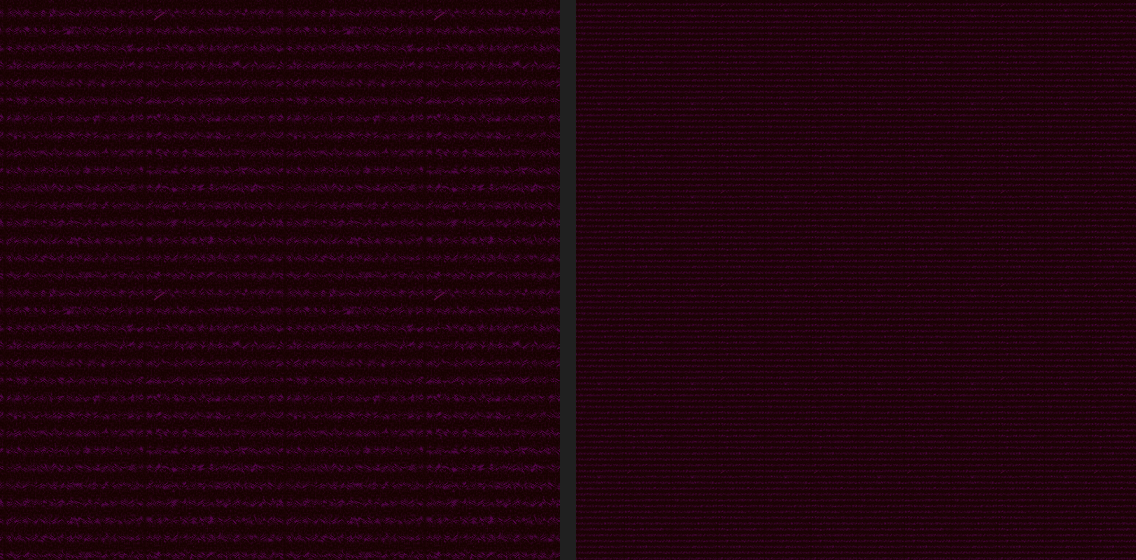
Left, the tile; right, the same tile 3 across and 3 down.
Give the GLSL for this texture, as a WebGL 2 fragment shader.

```glsl
#version 300 es
precision highp float;
// Dark maroon ribbed cloth with thin rows of fuzzy purple stitches.
// Two by two equal tiles, each 32 stitches by 16 rows; slanted fibres come
// from sheared gradient noise that wraps at the edges of the tile.

uniform vec2 u_resolution;
out vec4 fragColor;

const float TAU = 6.2831853;
const float TILES = 2.0;
const vec2 STITCHES = vec2(32.0, 16.0);
const float ROW_CENTER = 0.25;
const vec3 SHADE = vec3(0.085, 0.004, 0.004);
const vec3 GROUND = vec3(0.105, 0.01, 0.012);
const vec3 PURPLE = vec3(0.32, 0.02, 0.29);
const vec3 SCRATCH = vec3(0.42, 0.06, 0.32);

// Unit gradient for a lattice corner, hashed with integers
vec2 gradientAt(vec2 corner, float seed) {
    uvec2 q = uvec2(corner);
    uint h = q.x * 1597u + q.y * 51749u + uint(seed) * 7919u;
    h = (h ^ (h >> 15u)) * 739391u;
    h = (h ^ (h >> 13u)) * 668265u;
    h ^= h >> 16u;
    float angle = float(h & 65535u) / 65536.0 * TAU;
    return vec2(cos(angle), sin(angle));
}

// Gradient noise, about -0.7 to 0.7, that repeats after period cells
float wrapNoise(vec2 p, vec2 period, float seed) {
    vec2 i = floor(p);
    vec2 f = p - i;
    vec2 w = f * f * f * (f * (f * 6.0 - 15.0) + 10.0);
    vec2 lo = mod(i, period);
    vec2 hi = mod(i + 1.0, period);
    float a = dot(gradientAt(lo, seed), f);
    float b = dot(gradientAt(vec2(hi.x, lo.y), seed), f - vec2(1.0, 0.0));
    float c = dot(gradientAt(vec2(lo.x, hi.y), seed), f - vec2(0.0, 1.0));
    float d = dot(gradientAt(hi, seed), f - 1.0);
    return mix(mix(a, b, w.x), mix(c, d, w.x), w.y);
}

// Noise over one tile with a whole number of cells
float tileNoise(vec2 uv, vec2 cells, float seed) {
    return wrapNoise(uv * cells, cells, seed);
}

// Fine fibres leaning sideways by lean, measured in stitches
float fibres(vec2 uv, float lean, float seed) {
    float shear = lean * sin(TAU * (uv.y * STITCHES.y - ROW_CENTER));
    return tileNoise(uv + vec2(shear / STITCHES.x, 0.0), vec2(128.0, 64.0), seed);
}

// Soft band along each row, bent and thinned from stitch to stitch
float stitchBand(vec2 uv) {
    vec2 cell = uv * STITCHES;
    float bend = 0.05 * sin(TAU * cell.x) + 0.16 * tileNoise(uv, STITCHES * 2.0, 3.0);
    float offset = fract(cell.y - ROW_CENTER + 0.5) - 0.5 - bend;
    float width = 0.19 + 0.08 * tileNoise(uv, STITCHES, 5.0);
    float clump = 0.5 + 0.5 * cos(TAU * (cell.x + 0.7 * offset));
    return exp(-pow(offset / width, 2.0)) * mix(0.55, 1.0, smoothstep(0.0, 0.5, clump));
}

// Thin dark gaps running down the cloth, two per tile
float columnGap(vec2 uv) {
    float x = abs(fract(uv.x * 2.0 - 0.036 + 0.5) - 0.5);
    return 1.0 - smoothstep(0.005, 0.016, x);
}

// Distance to a short segment, measured around the tile
float segmentDistance(vec2 uv, vec2 center, vec2 halfSpan) {
    vec2 p = fract(uv - center + 0.5) - 0.5;
    float along = clamp(dot(p, halfSpan) / dot(halfSpan, halfSpan), -1.0, 1.0);
    return length(p - halfSpan * along);
}

void main() {
    vec2 uv = fract(gl_FragCoord.xy / u_resolution * TILES);
    float pixel = TILES / min(u_resolution.x, u_resolution.y);

    // Strands lean mostly one way, with patches leaning back
    float side = smoothstep(-0.12, 0.12, tileNoise(uv, vec2(64.0, 16.0), 7.0) + 0.06);
    float strand = mix(fibres(uv, -0.55, 11.0), fibres(uv, 0.55, 13.0), side);
    float purple = stitchBand(uv) * smoothstep(-0.25, 0.34, strand) * 1.1;

    // Loose flecks between the rows
    float grain = tileNoise(uv, vec2(160.0, 128.0), 17.0);
    float fleck = tileNoise(uv, vec2(144.0, 112.0), 19.0);
    purple += 0.16 * smoothstep(0.05, 0.45, grain);
    purple += 0.24 * smoothstep(0.3, 0.55, fleck);

    // Worn columns and uneven dye
    float wear = 1.0 + 0.35 * tileNoise(uv, vec2(64.0, 4.0), 23.0);
    wear += 0.25 * tileNoise(uv, vec2(6.0, 8.0), 29.0);
    purple *= wear * (1.0 - 0.65 * columnGap(uv));

    vec3 color = mix(SHADE, GROUND, smoothstep(-0.3, 0.1, grain));
    color = mix(color, PURPLE, clamp(purple, 0.0, 1.0));

    // One stray thread per tile
    float thread = segmentDistance(uv, vec2(0.568, 0.942), vec2(0.016, 0.012));
    color = mix(color, SCRATCH, 0.7 * (1.0 - smoothstep(0.001, 0.001 + pixel, thread)));

    fragColor = vec4(color, 1.0);
}
```
